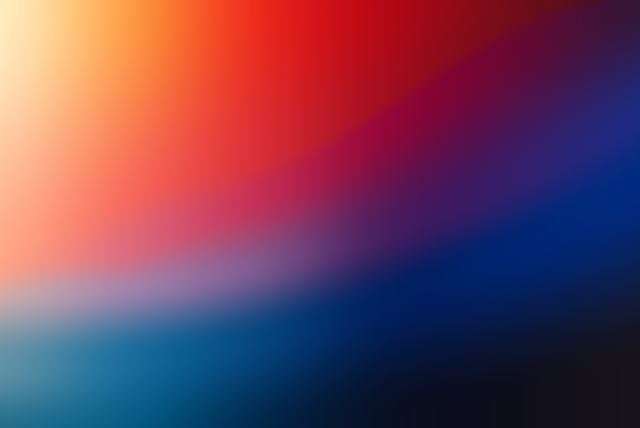
Give the GLSL for this background, as a WebGL 2 fragment shader.

```glsl
#version 300 es
precision highp float;
// Soft diagonal waves of light: warm glow above, violet slope, deep blue below.

#define STOPS 6             // colour stops across the canvas
#define STOP_FOCUS 1.65     // higher keeps neighbouring stops more distinct
#define RIDGE_BASE 0.34     // height of the red ridge at the left edge
#define RIDGE_SLOPE 0.69
#define RIDGE_SWAY 0.035    // depth of the bend in the red ridge
#define BLUE_BASE 0.22      // height of the blue slope at the left edge
#define BLUE_RISE 0.40
#define SHADE_LEVEL 0.42    // where the floor shade begins, relative to the slope

uniform vec2 u_resolution;
out vec4 fragColor;

// Smooth horizontal gradient through evenly spaced colour stops
vec3 ramp(float x, vec3 stops[STOPS]) {
    vec3 sum = vec3(0.0);
    float total = 0.0;
    for (int i = 0; i < STOPS; i++) {
        float d = x * float(STOPS - 1) - float(i);
        float weight = exp(-STOP_FOCUS * d * d);
        sum += weight * stops[i];
        total += weight;
    }
    return sum / total;
}

// Upper wave: a straight climb with a bend that fades in from the left
float redRidge(float x) {
    float bend = sin(8.7 * (x - 0.27)) * smoothstep(0.1, 0.4, x);
    return RIDGE_BASE + RIDGE_SLOPE * x - RIDGE_SWAY * bend;
}

// Lower wave: flat at the left, rising to the right
float blueSlope(float x) {
    return BLUE_BASE + BLUE_RISE * pow(x, 2.2);
}

void main() {
    vec2 p = gl_FragCoord.xy / u_resolution;
    float ridge = redRidge(p.x);
    float slope = blueSlope(p.x);
    float ridgeSoft = mix(0.075, 0.024, smoothstep(0.1, 0.6, p.x));
    float slopeSoft = mix(0.065, 0.035, smoothstep(0.3, 0.8, p.x));

    // Colours along each wave, from left to right
    vec3 sky = ramp(p.x, vec3[STOPS](
        vec3(1.0, 0.98, 0.86), vec3(1.0, 0.64, 0.21), vec3(0.95, 0.12, 0.10),
        vec3(0.71, 0.01, 0.08), vec3(0.47, 0.06, 0.08), vec3(0.23, 0.06, 0.07)));
    vec3 ember = ramp(p.x, vec3[STOPS](
        vec3(1.0, 0.69, 0.55), vec3(0.98, 0.39, 0.36), vec3(0.86, 0.18, 0.23),
        vec3(0.62, 0.04, 0.11), vec3(0.45, 0.05, 0.10), vec3(0.22, 0.06, 0.10)));
    vec3 crimson = ramp(p.x, vec3[STOPS](
        vec3(0.96, 0.67, 0.60), vec3(0.86, 0.42, 0.50), vec3(0.79, 0.18, 0.33),
        vec3(0.58, 0.0, 0.20), vec3(0.43, 0.02, 0.19), vec3(0.16, 0.10, 0.22)));
    vec3 violet = ramp(p.x, vec3[STOPS](
        vec3(0.83, 0.71, 0.68), vec3(0.64, 0.51, 0.68), vec3(0.52, 0.38, 0.58),
        vec3(0.25, 0.07, 0.33), vec3(0.21, 0.12, 0.42), vec3(0.09, 0.18, 0.53)));
    vec3 blue = ramp(p.x, vec3[STOPS](
        vec3(0.45, 0.60, 0.66), vec3(0.05, 0.43, 0.62), vec3(0.02, 0.28, 0.51),
        vec3(0.0, 0.10, 0.33), vec3(0.0, 0.15, 0.46), vec3(0.0, 0.17, 0.51)));
    vec3 shade = ramp(p.x, vec3[STOPS](
        vec3(0.14, 0.43, 0.53), vec3(0.0, 0.38, 0.55), vec3(0.0, 0.14, 0.29),
        vec3(0.03, 0.05, 0.12), vec3(0.05, 0.05, 0.10), vec3(0.10, 0.08, 0.10)));

    // Stack the layers from the floor upwards
    float floorTop = slope - slopeSoft;
    float violetLine = slope + 0.11;
    float ridgeFoot = max(ridge - ridgeSoft, violetLine + 0.07);
    vec3 color = mix(shade, blue, smoothstep(slope * SHADE_LEVEL - 0.12, floorTop, p.y));
    color = mix(color, violet, smoothstep(floorTop, violetLine, p.y));
    color = mix(color, crimson, smoothstep(violetLine - 0.02, ridgeFoot, p.y));
    color = mix(color, ember, smoothstep(ridge - ridgeSoft, ridge + ridgeSoft, p.y));
    color = mix(color, sky, smoothstep(ridge - 0.02, max(0.98, ridge + 0.2), p.y));

    fragColor = vec4(color, 1.0);
}
```
